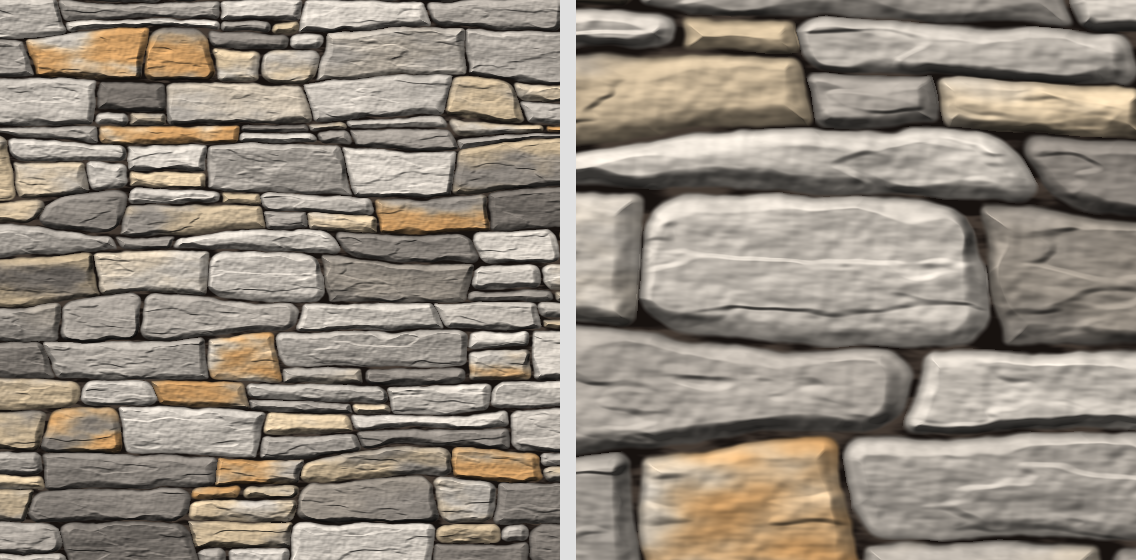
Left: the whole. Right: its middle third, enlarged.
Give the GLSL for this texture, as a three.js fragment shader.

```glsl
varying vec2 vUv;

struct Stone {
  float height;
  float inset;
  vec2 seed;
};

float hash(vec2 p) {
  return fract(sin(dot(p, vec2(127.1, 311.7))) * 43758.5453);
}

float noise(vec2 p) {
  vec2 i = floor(p), f = fract(p);
  f = f * f * (3.0 - 2.0 * f);
  return mix(mix(hash(i), hash(i + vec2(1.0, 0.0)), f.x),
             mix(hash(i + vec2(0.0, 1.0)), hash(i + 1.0), f.x), f.y);
}

float fbm(vec2 p) {
  float sum = 0.0, amp = 0.533;
  for (int i = 0; i < 4; i++) {
    sum += amp * noise(p);
    p = mat2(1.9, 0.5, -0.5, 1.9) * p + 7.3;
    amp *= 0.5;
  }
  return sum;
}

// Wavy bed between two courses
float bedLine(float row, float x) {
  return row + 0.4 * (hash(vec2(row, 3.0)) - 0.5)
             + 0.45 * (noise(vec2(x * 4.0, row * 7.0)) - 0.5);
}

// Slightly slanted upright joint
float jointLine(float col, float row, float v) {
  return col + 0.7 * (hash(vec2(col, row)) - 0.5)
             + 0.25 * (hash(vec2(row, col + 40.0)) - 0.5) * (v - 0.5);
}

Stone stoneAt(vec2 p) {
  vec2 wobbly = p + 0.009 * (vec2(fbm(p * 20.0), fbm(p * 20.0 + 50.0)) - 0.5);
  float x = wobbly.x, y = wobbly.y * 15.0;

  // Course and column
  float row = floor(y);
  if (y < bedLine(row, x)) row -= 1.0;
  else if (y > bedLine(row + 1.0, x)) row += 1.0;
  float bottom = bedLine(row, x), top = bedLine(row + 1.0, x);
  float v = (y - bottom) / (top - bottom);
  x = x * 4.8 + 5.0 * hash(vec2(row, 9.0));
  float col = floor(x);
  if (x < jointLine(col, row, v)) col -= 1.0;
  else if (x > jointLine(col + 1.0, row, v)) col += 1.0;
  float left = jointLine(col, row, v), right = jointLine(col + 1.0, row, v);
  vec2 seed = vec2(col, row);

  // Some stones are split into thin layers and short fillers
  if (hash(seed + 11.0) > 0.74) {
    float cut = mix(bottom, top, mix(0.3, 0.7, hash(seed + 23.0)));
    if (y > cut) { bottom = cut; seed.x += 0.37; }
    else { top = cut; seed.x += 0.71; }
    if (hash(seed + 5.0) > 0.6) {
      cut = mix(left, right, mix(0.2, 0.8, hash(seed + 31.0)));
      if (x > cut) { left = cut; seed.y += 0.29; }
      else { right = cut; seed.y += 0.63; }
    }
  }

  // Distance inward from a chipped, rounded outline
  vec2 q = min(vec2(x - left, y - bottom), vec2(right - x, top - y)) / vec2(4.8, 15.0);
  q = (q - 0.0004 - 0.0016 * hash(seed + 2.0)) * vec2(0.8, 1.0);
  float roundness = hash(seed + 7.0);
  float radius = min(mix(0.005, 0.024, roundness * roundness), 0.025 * (top - bottom));
  float inset = radius - length(max(radius - q, 0.0)) + max(min(q.x, q.y) - radius, 0.0);
  inset += 0.008 * (fbm(p * vec2(24.0, 34.0) + seed * 3.0) - 0.5);
  inset = min(inset, min(q.x, q.y) + 0.0008);

  // Layered, cleft face
  float tilt = 0.4 * (hash(seed + 17.0) - 0.5) * (y - 0.5 * (bottom + top)) / 15.0;
  float strata = fbm(p * vec2(16.0, 55.0) + seed * 13.0);
  float ledge = smoothstep(0.46, 0.53, fbm(p * vec2(9.0, 30.0) + seed * 5.0));
  float face = mix(0.005, 0.009, hash(seed + 19.0)) + tilt + 0.0048 * (strata - 0.5)
             + 0.002 * ledge + 0.001 * noise(p * 160.0);
  float bevel = 0.004 + 0.012 * noise(p * 30.0 + seed);
  return Stone(face * smoothstep(-0.001, bevel, inset), inset, seed);
}

vec3 stoneColor(vec2 p, vec2 seed) {
  float tone = pow(hash(seed + 41.0), 0.8);
  vec3 color = mix(vec3(0.43, 0.405, 0.38), vec3(0.79, 0.76, 0.72), tone);
  float warmth = hash(seed + 53.0);
  float patches = fbm(p * vec2(9.0, 20.0) + seed * 11.0);
  vec3 cream = vec3(0.77, 0.69, 0.57) * mix(0.85, 1.03, tone);
  color = mix(color, cream, smoothstep(0.55, 0.75, warmth) * smoothstep(0.25, 0.6, patches));
  color = mix(color, vec3(0.72, 0.55, 0.36), step(0.91, warmth) * smoothstep(0.35, 0.65, patches));
  float grain = fbm(p * vec2(50.0, 140.0) + seed);
  return color * (0.79 + 0.24 * grain + 0.2 * patches);
}

void main() {
  vec2 p = vUv;
  float e = 0.0015;
  Stone stone = stoneAt(p);
  vec2 slope = vec2(stoneAt(p + vec2(e, 0.0)).height,
                    stoneAt(p + vec2(0.0, e)).height) - stone.height;
  vec3 light = vec3(-0.35, 0.6, 0.72);
  float diffuse = max(dot(normalize(vec3(-slope / e, 1.0)), light), 0.0);

  // Shadow cast by the stones above
  float shadow = 0.0;
  for (int i = 1; i <= 3; i++) {
    float t = 0.0035 * float(i);
    float rise = stoneAt(p + light.xy * t).height - stone.height - light.z * t;
    shadow = max(shadow, smoothstep(0.0, 0.004, rise));
  }

  float shade = (0.28 + 1.0 * diffuse) * mix(1.0, 0.5, shadow);
  shade *= mix(0.55, 1.0, smoothstep(-0.001, 0.005, stone.inset));
  vec3 color = stoneColor(p, stone.seed) * shade;
  vec3 gap = mix(vec3(0.09, 0.07, 0.06), vec3(0.27, 0.23, 0.2),
                 smoothstep(0.45, 0.7, fbm(p * vec2(25.0, 90.0))));
  color = mix(gap, color, smoothstep(-0.0015, 0.0015, stone.inset));
  gl_FragColor = vec4(color, 1.0);
}
```
